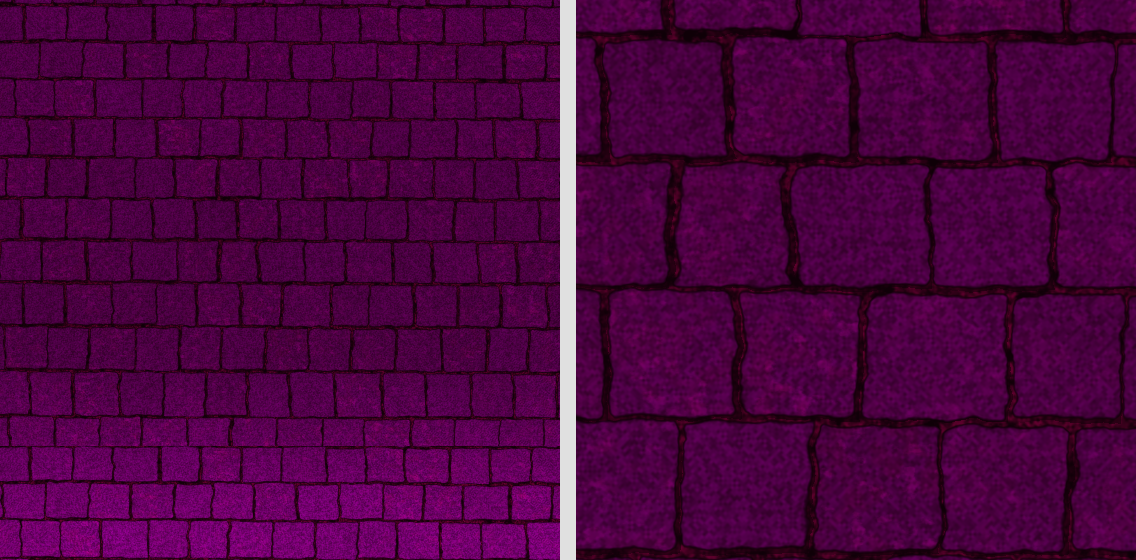
Left, the full canvas; right, a detail of the centre.
A Shadertoy shader for this texture:

```glsl
const float ROW_START = 0.255;    // base of row zero
const float ROW_HEIGHT = 0.0825;  // height at row zero
const float ROW_SHRINK = 0.0009;  // rows get lower going up
const float SEAM = 0.203;         // the paving restarts below this height
const float PERIOD = 0.787;
const vec3 SHADOW = vec3(0.06, 0.0, 0.03);
const vec3 MORTAR = vec3(0.27, 0.0, 0.13);

float hash(vec2 p) {
    return fract(sin(dot(p, vec2(127.1, 311.7))) * 43758.5453);
}

float noise(vec2 p) {
    vec2 i = floor(p), f = fract(p);
    f = f * f * (3.0 - 2.0 * f);
    return mix(mix(hash(i), hash(i + vec2(1, 0)), f.x),
               mix(hash(i + vec2(0, 1)), hash(i + vec2(1, 1)), f.x), f.y);
}

float fbm(vec2 p) {
    float sum = 0.0, weight = 0.5;
    for (int k = 0; k < 4; k++) {
        sum += weight * noise(p);
        p = p * 2.03 + 17.3;
        weight *= 0.5;
    }
    return sum / 0.9375;
}

float roundBox(vec2 p, vec2 halfSize, float radius) {
    vec2 q = abs(p) - halfSize + radius;
    return length(max(q, 0.0)) + min(max(q.x, q.y), 0.0) - radius;
}

// Row coordinate whose spacing shrinks upward
float rowAt(float y) {
    float root = ROW_HEIGHT * ROW_HEIGHT - 4.0 * ROW_SHRINK * (y - ROW_START);
    return (ROW_HEIGHT - sqrt(root)) / (2.0 * ROW_SHRINK);
}

// Stones also get narrower going up
float columnPitch(float row) {
    return 0.0785 - 0.00045 * row;
}

// Running bond with a slow drift of the half step
float rowPhase(float row) {
    return 0.08 + 0.5 * mod(row + 1.0, 2.0) + 0.015 * (row - 4.0) * (row - 4.0);
}

// Position of a leaning joint, in column units
float joint(float column, float row, float v) {
    vec2 id = vec2(column, row);
    return column + 0.14 * (hash(id + 3.7) - 0.5) + 0.1 * (hash(id + 9.1) - 0.5) * (v - 0.5);
}

// Returns signed distance to the stone, its local position and its id
float stone(vec2 p, out vec2 local, out vec2 id) {
    float r = rowAt(p.y), row = floor(r), v = r - row;
    float pitch = columnPitch(row);
    float x = (p.x - 0.5) / pitch + 6.53 - rowPhase(row);
    float column = floor(x);
    if (x < joint(column, row, v)) column -= 1.0;
    else if (x > joint(column + 1.0, row, v)) column += 1.0;
    id = vec2(column, row);

    float left = joint(column, row, v), right = joint(column + 1.0, row, v);
    float height = ROW_HEIGHT - ROW_SHRINK * (2.0 * row + 1.0);
    vec2 size = vec2((right - left) * pitch, height);
    local = vec2((x - 0.5 * (left + right)) * pitch, (v - 0.5) * height);

    // Each side has its own gap
    vec2 low = 0.0008 + vec2(0.0024, 0.0032) * vec2(hash(id + 21.0), hash(id + 32.0));
    vec2 high = 0.0010 + vec2(0.0034, 0.0032) * vec2(hash(id + 43.0), hash(id + 54.0));
    local -= 0.5 * (low - high);
    return roundBox(local, 0.5 * (size - low - high), 0.002 + 0.003 * hash(id + 65.0));
}

// Light grows toward the bottom and slightly toward the top
float lightAt(float y) {
    return 0.288 + 0.17 * (1.0 - smoothstep(0.0, 0.4, y)) + 0.015 * smoothstep(0.5, 1.0, y);
}

// Purple ramp: darker tones lose more blue
vec3 purple(float level) {
    return vec3(level, 0.0, max(1.08 * level - 0.055, 0.0));
}

void mainImage(out vec4 fragColor, in vec2 fragCoord) {
    vec2 uv = fragCoord / iResolution.xy;
    float soft = max(0.8 / iResolution.y, 0.001);

    // Lower strip repeats the top rows, shifted a little
    vec2 p = uv;
    if (uv.y < SEAM) p += vec2(-0.0105, PERIOD);
    vec2 wobble = vec2(fbm(p * 65.0), fbm(p * 65.0 + 50.0)) - 0.5;
    vec2 warped = p + wobble * vec2(0.008, 0.0055) + vec2(0.0, 0.005 * (p.x - 0.5));

    vec2 local, id;
    float d = stone(warped, local, id);
    float light = lightAt(uv.y);
    float grain = noise(vec2(p.x + p.y, p.x - p.y) * 360.0) - 0.5;
    float mottle = fbm(p * 90.0 + id * 7.0);

    // Stone face: own tone, mottling, grain, worn flecks and rim
    float rough = hash(id + 76.0);
    float level = light * (0.965 + 0.07 * hash(id + 87.0));
    level *= 1.0 + 0.26 * (mottle - 0.5) + 0.5 * grain;
    float fleck = smoothstep(0.57, 0.76, fbm(p * vec2(120.0, 140.0) + 31.0)) * rough;
    level += 0.11 * fleck;
    level *= 0.92 + 0.08 * smoothstep(0.0, 0.003, -d);
    vec3 face = purple(level);
    face.b *= 1.0 - 0.12 * rough * smoothstep(0.45, 0.7, mottle) - 0.1 * fleck;

    // Joints: thin shade line at the stone, deeper below and right, mortar between
    float side = smoothstep(-0.01, 0.02, local.x - local.y - 0.01);
    float fill = smoothstep(0.2, 0.55, fbm(p * 110.0 + 80.0)) * (1.0 - 0.55 * side);
    fill *= smoothstep(0.0, 0.0018, d);
    vec3 gap = mix(SHADOW, MORTAR * (0.95 + 1.0 * grain), fill) * (0.65 + 1.1 * light);

    fragColor = vec4(mix(face, gap, smoothstep(-soft, soft, d)), 1.0);
}
```
